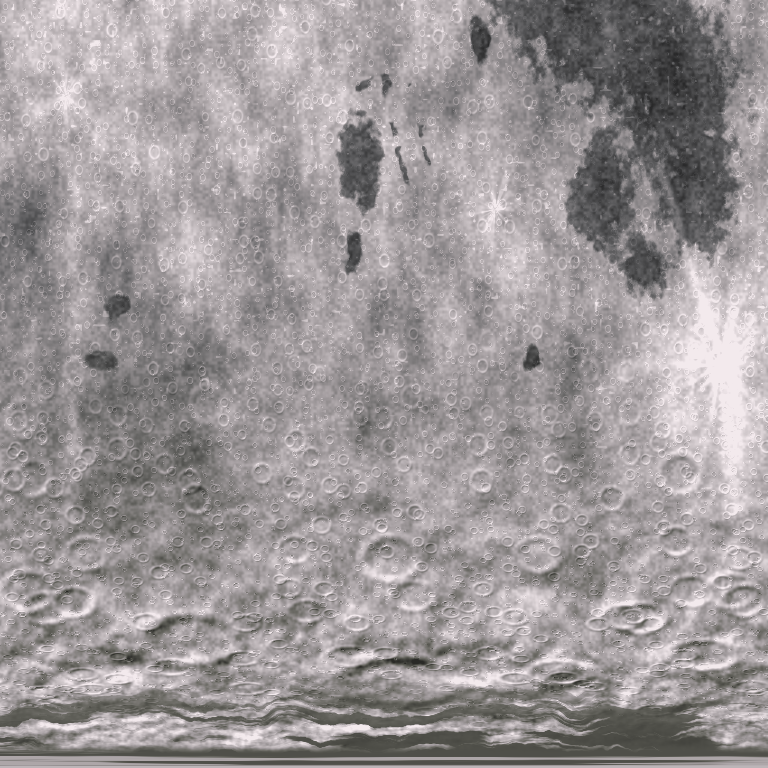
Write a Shadertoy shader that draws this texture.

```glsl
// Cratered lunar plain: dark seas, bright ray systems and a wind-streaked looking polar edge.
#define BASE_TONE 0.615
#define SEA_TONE 0.22
#define SEA_ROUGHNESS 2.0
#define MOTTLE 0.42
#define GRAIN 0.13
#define RELIEF 1.5
#define CRATER_SHADE 0.20
#define RIM_GLOW 0.10
#define LIGHT_DIR vec2(-0.35, 0.94)

// Soft albedo regions: centre, radii; strengths follow.
const vec4 REGION[11] = vec4[11](
  vec4(.15,.47,.17,.17), vec4(.20,.96,.28,.16), vec4(.42,.84,.10,.13), vec4(.25,.67,.06,.10),
  vec4(.95,.46,.11,.17), vec4(.67,.69,.08,.10), vec4(.75,.46,.035,.11), vec4(.03,.70,.08,.09),
  vec4(.475,.45,.025,.04), vec4(.23,.35,.12,.07), vec4(.92,.60,.08,.08));
const float REGION_GAIN[11] = float[11](-.18, .07, .08, .12, .16, .07, -.15, -.10, -.11, -.06, .05);

// Dark seas: centre, radii.
const vec4 SEA[11] = vec4[11](
  vec4(.78,.98,.125,.13), vec4(.87,.89,.10,.12), vec4(.90,.76,.062,.10), vec4(.785,.745,.042,.08),
  vec4(.84,.65,.03,.04), vec4(.622,.942,.014,.034), vec4(.475,.785,.027,.058), vec4(.461,.672,.013,.024),
  vec4(.156,.599,.013,.022), vec4(.14,.535,.023,.012), vec4(.69,.528,.015,.02));

// Large craters: centre, radii.
const vec4 BASIN[11] = vec4[11](
  vec4(.036,.229,.033,.026), vec4(.248,.167,.062,.033), vec4(.510,.272,.037,.029), vec4(.520,.115,.085,.029),
  vec4(.970,.218,.026,.020), vec4(.833,.195,.034,.019), vec4(.918,.147,.046,.019), vec4(.880,.294,.022,.018),
  vec4(.938,.524,.013,.020), vec4(.097,.215,.026,.019), vec4(.256,.349,.018,.018));

float hash(vec2 p) {
  vec3 q = fract(vec3(p.xyx) * .1031);
  q += dot(q, q.yzx + 33.33);
  return fract((q.x + q.y) * q.z);
}
float noise(vec2 p) {
  vec2 i = floor(p), f = fract(p);
  f = f * f * (3. - 2. * f);
  return mix(mix(hash(i), hash(i + vec2(1, 0)), f.x),
             mix(hash(i + vec2(0, 1)), hash(i + 1.), f.x), f.y);
}
float fbm(vec2 p) {
  float sum = 0., amp = .5;
  for (int i = 0; i < 5; i++, amp *= .5) {
    sum += amp * noise(p);
    p = mat2(1.96, .3, -.3, 1.96) * p + 17.3;
  }
  return sum / .97;
}
float bell(float x) { return exp(-x * x); }

float segment(vec2 p, vec2 a, vec2 b) {
  vec2 d = b - a;
  return length(p - a - d * clamp(dot(p - a, d) / dot(d, d), 0., 1.));
}
// Horizontal widening of shapes toward the pole.
float stretch(float y) { return clamp(.75 / sin(2.3 * clamp(y, .08, .68)), .7, 3.2); }

// x: directional wall shading, y: rim ring. The offset is in crater radii.
vec2 crater(vec2 offset) {
  float d = length(offset);
  if (d > 1.8) return vec2(0);
  float facing = dot(offset / max(d, .001), LIGHT_DIR);
  float wall = .7 * bell((d - 1.15) / .16) - bell((d - .84) / .17);
  return vec2(facing * wall, bell((d - 1.) / .2));
}
vec2 scatteredCraters(vec2 p) {
  vec2 sum = vec2(0);
  float freq = 12.;
  for (int k = 0; k < 4; k++, freq *= 1.9) {
    for (int n = 0; n < 9; n++) {
      vec2 cell = floor(p * freq) + vec2(n % 3, n / 3) - 1.;
      vec2 seed = cell + float(k) * 57.;
      vec2 c = (cell + .2 + .6 * vec2(hash(seed), hash(seed + 91.7))) / freq;
      float size = hash(seed + 33.1), s = sqrt(stretch(c.y));
      float radius = mix(.10, .32, size * size) / freq;
      float weight = step(.35, hash(seed + 71.9));
      if (k < 2) weight *= smoothstep(.72, .35, c.y);
      sum += weight * crater((p - c) / (radius * vec2(s, 1. / s)));
    }
  }
  return sum;
}
float rays(vec2 p, vec2 c, float reach) {
  vec2 d = (p - c) * vec2(1.25, 1.);
  float r = length(d);
  float spokes = noise(d / max(r, .001) * 7. + c * 40.);
  return exp(-r / reach) * (.35 + 1.3 * spokes * spokes) + .5 * bell(r / (reach * .3));
}

void mainImage(out vec4 fragColor, in vec2 fragCoord) {
  vec2 p = fragCoord / iResolution.xy;
  float low = smoothstep(.7, .12, p.y);
  float patches = fbm(p * vec2(24., 15.)), fine = fbm(p * vec2(95., 75.));

  // Regional albedo and mottling
  float tone = BASE_TONE;
  vec2 warped = p + .035 * (vec2(patches, fbm(p * 17. + 40.)) - .5);
  for (int i = 0; i < 11; i++) {
    vec2 d = (warped - REGION[i].xy) / REGION[i].zw;
    tone += REGION_GAIN[i] * exp(-dot(d, d));
  }
  tone += MOTTLE * (1. - .6 * low) * (patches - .5);
  tone += .16 * (1. - low) * (fbm(p * vec2(90., 14.)) - .5);

  // Seas with ragged shores, and a broken chain of dark rilles
  float sea = -9.;
  for (int i = 0; i < 11; i++)
    sea = max(sea, 1. - length((warped - SEA[i].xy) / SEA[i].zw));
  sea = smoothstep(-.1, .35, sea + SEA_ROUGHNESS * (.55 * fine + .45 * patches - .5));
  vec2 bent = p + .018 * (vec2(fine, patches) - .5);
  float rille = min(segment(bent, vec2(.501, .889), vec2(.531, .759)),
                min(segment(bent, vec2(.537, .885), vec2(.558, .79)),
                    segment(bent, vec2(.465, .885), vec2(.501, .897))));
  rille = smoothstep(.006, .002, rille) * smoothstep(.42, .55, noise(p * 65.));
  tone = mix(tone, SEA_TONE + .3 * (patches - .4) + .1 * (fine - .5), .92 * sea);
  tone = mix(tone, .28, .8 * rille);

  // Bright ejecta and long streaks
  tone += .30 * rays(p, vec2(.938, .524), .085) + .26 * rays(p, vec2(.645, .727), .035);
  tone += .16 * rays(p, vec2(.085, .876), .06);
  float streak = bell(segment(p, vec2(.86, .78), vec2(.932, .55)) / .006);
  streak += .7 * bell((p.x - .094 - .01 * (patches - .5)) / .013) * smoothstep(.24, .4, p.y) * smoothstep(.95, .75, p.y);
  streak += .6 * bell((p.x - .955) / .014) * smoothstep(.28, .36, p.y) * smoothstep(.56, .46, p.y);
  tone += .17 * streak * (.4 + 1.2 * fine);

  // Ground relief and craters, lit from above
  vec2 ground = p * vec2(19., 27. + 14. * smoothstep(.3, .05, p.y));
  float slope = fbm(ground) - fbm(ground + .22 * LIGHT_DIR);
  tone += RELIEF * low * slope * (.5 + .5 * smoothstep(.4, .1, p.y));
  vec2 pits = scatteredCraters(p);
  vec2 wobble = .004 * (vec2(fine, patches) - .5);
  vec2 basins = vec2(0);
  for (int i = 0; i < 11; i++)
    basins += crater((p + wobble - BASIN[i].xy) / BASIN[i].zw);
  float calm = (1. - .65 * sea) * smoothstep(.03, .09, p.y);
  tone += calm * CRATER_SHADE * mix(.45, 1., low) * (pits.x + 1.25 * basins.x);
  tone += calm * RIM_GLOW * (mix(.9, .35, low) * pits.y + .4 * basins.y);

  // Speckle
  tone += GRAIN * (noise(p * 256.) - .5) + .12 * (fine - .5);
  tone += .16 * smoothstep(.86, .97, noise(p * 170. + 9.)) * (1. - low);

  // Polar shadows and glints, drawn out sideways
  float polar = smoothstep(.14, .045, p.y);
  float wave = fbm(vec2(p.x * 6., p.y * 75. + 2. * patches)) + .05 * (p.x - .5);
  tone = mix(tone, .27, .9 * polar * smoothstep(.51, .6, wave));
  tone += .16 * polar * smoothstep(.48, .36, wave);
  float edge = .31 + .35 * smoothstep(.55, .7, fbm(vec2(p.x * 2., p.y * 170.)));
  tone = mix(tone, edge, smoothstep(.034, .018, p.y));
  tone = mix(tone, .72, smoothstep(.005, .002, p.y));

  // Warm rose highlights, olive polar shadows
  tone = clamp(tone, .16, .93);
  vec3 shadowTint = mix(vec3(1., 1., 1.02), vec3(1., 1., .92), low);
  vec3 tint = mix(shadowTint, vec3(1.025, .985, 1.), smoothstep(.3, .65, tone));
  fragColor = vec4(tone * tint, 1.);
}
```
